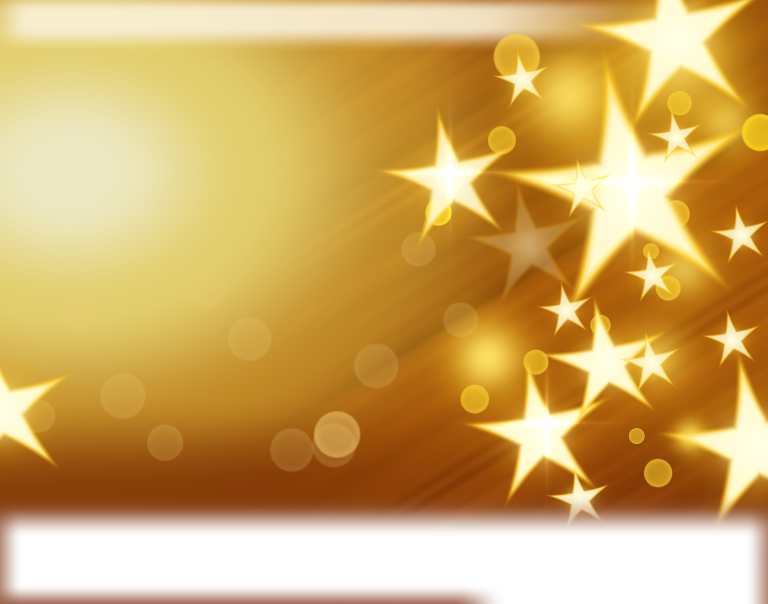
A Shadertoy shader for this background:

```glsl
// Golden festive backdrop: glowing stars and bokeh over warm light, with soft white bands.

const vec3 GOLD = vec3(1.0, 0.80, 0.10);
const vec3 IVORY = vec3(1.0, 0.98, 0.82);

float hash(float n) {
    return fract(sin(n * 127.1) * 43758.5453);
}

float noise(float x) {
    float f = fract(x);
    return mix(hash(floor(x)), hash(floor(x) + 1.0), f * f * (3.0 - 2.0 * f));
}

// Soft round light
void addGlow(inout vec3 col, vec2 p, vec2 centre, float radius, float strength) {
    vec2 d = (p - centre) / radius;
    float light = exp(-dot(d, d));
    col = mix(col, mix(GOLD, vec3(1.0, 0.9, 0.4), light), strength * light);
}

// Translucent disc with a slightly brighter rim
void addDisc(inout vec3 col, vec2 p, vec2 centre, float radius, vec3 tint, float alpha) {
    float d = length(p - centre) / radius;
    float fill = smoothstep(1.06, 0.94, d) * (0.8 + 0.2 * smoothstep(0.6, 0.95, d));
    col = mix(col, tint, fill * alpha);
}

// Five curved spikes, folded into one sector, with a bright heart and halo
void addStar(inout vec3 col, vec2 p, vec2 centre, float radius, float strength) {
    vec2 d = (p - centre) / radius + 1e-5;
    float r = length(d);
    float sector = radians(72.0);
    float angle = mod(atan(d.y, d.x) - radians(100.0) + 0.5 * sector, sector) - 0.5 * sector;
    vec2 q = r * vec2(cos(angle), abs(sin(angle)));
    float depth = 0.24 * pow(max(1.0 - q.x, 0.0), 1.5) - q.y;
    float shape = smoothstep(-0.035, 0.035, depth) * smoothstep(1.04, 0.7, q.x);
    col = mix(col, GOLD, 0.5 * strength * exp(-5.0 * r * r));
    vec3 ink = mix(GOLD, IVORY, smoothstep(0.0, 0.10, depth + 0.05 * (1.0 - r)));
    col = mix(col, ink, shape * strength);
    col = mix(col, vec3(1.0, 1.0, 0.9), strength * exp(-18.0 * r * r));
}

// Thin four-way flare
void addSparkle(inout vec3 col, vec2 p, vec2 centre, float size) {
    vec2 d = abs(p - centre) / size;
    float flare = exp(-40.0 * d.x - 3.5 * d.y) + exp(-40.0 * d.y - 3.5 * d.x);
    col += 0.6 * flare * IVORY;
}

// Cream light on the left falling to amber and brown
vec3 backdrop(vec2 p) {
    float d = length((p - vec2(0.09, 0.56)) / vec2(0.46, 0.34));
    vec3 col = mix(vec3(0.93, 0.91, 0.76), vec3(0.89, 0.81, 0.43), smoothstep(0.1, 0.52, d));
    col = mix(col, vec3(0.76, 0.54, 0.15), smoothstep(0.5, 1.0, d));
    col = mix(col, vec3(0.60, 0.31, 0.03), smoothstep(0.95, 1.4, d));
    col = mix(col, vec3(0.49, 0.20, 0.02), 0.75 * smoothstep(0.27, 0.15, p.y));
    // Slanted streaks
    float across = dot(p, vec2(-0.53, 0.85));
    float streak = noise(across * 42.0) * 0.6 + noise(across * 110.0) * 0.4;
    return col + vec3(0.20, 0.13, 0.03) * (streak - 0.4) * smoothstep(0.3, 0.65, p.x);
}

void mainImage(out vec4 fragColor, in vec2 fragCoord) {
    vec2 p = fragCoord / iResolution.x;
    p.y *= 0.784 * iResolution.x / iResolution.y; // height spans 0 to 0.784
    vec3 col = backdrop(p);

    // Upper band
    float top = smoothstep(0.715, 0.75, p.y) * smoothstep(0.795, 0.768, p.y);
    top *= smoothstep(-0.02, 0.04, p.x) * smoothstep(0.95, 0.60, p.x);
    col = mix(col, vec3(0.98, 0.95, 0.86), 0.9 * top);

    // Large glows
    addGlow(col, p, vec2(0.635, 0.320), 0.050, 0.95);
    addGlow(col, p, vec2(0.742, 0.660), 0.068, 0.90);
    addGlow(col, p, vec2(0.890, 0.435), 0.040, 0.70);
    addGlow(col, p, vec2(0.945, 0.625), 0.042, 0.70);
    addGlow(col, p, vec2(0.855, 0.320), 0.045, 0.60);
    addGlow(col, p, vec2(0.899, 0.217), 0.022, 0.90);
    addGlow(col, p, vec2(0.880, 0.700), 0.085, 0.70);

    // Scattered bokeh: pale on the left, yellow on the right
    for (float i = 0.0; i < 11.0; i++) {
        vec2 pale = vec2(0.05 + 0.055 * i, 0.17 + 0.42 * hash(i + 3.0));
        addDisc(col, p, pale, 0.020 + 0.012 * hash(i + 21.0), vec3(0.92, 0.80, 0.48), 0.22);
        vec2 bright = vec2(0.56 + 0.42 * hash(i + 40.0), 0.17 + 0.048 * i);
        addDisc(col, p, bright, 0.009 + 0.010 * hash(i + 60.0), vec3(1.0, 0.85, 0.18), 0.65);
    }
    addDisc(col, p, vec2(0.439, 0.220), 0.030, vec3(0.92, 0.77, 0.42), 0.60);
    addDisc(col, p, vec2(0.673, 0.710), 0.030, vec3(1.0, 0.84, 0.25), 0.70);
    addDisc(col, p, vec2(0.571, 0.508), 0.017, vec3(1.0, 0.88, 0.15), 0.90);
    addDisc(col, p, vec2(0.990, 0.612), 0.024, vec3(1.0, 0.86, 0.12), 0.85);

    // Main stars
    addStar(col, p, vec2(0.688, 0.465), 0.090, 0.25);
    addStar(col, p, vec2(0.818, 0.536), 0.190, 1.0);
    addStar(col, p, vec2(0.880, 0.734), 0.138, 1.0);
    addStar(col, p, vec2(0.586, 0.550), 0.100, 0.9);
    addStar(col, p, vec2(0.703, 0.220), 0.106, 1.0);
    addStar(col, p, vec2(0.789, 0.312), 0.092, 1.0);
    addStar(col, p, vec2(0.983, 0.204), 0.132, 1.0);
    addStar(col, p, vec2(0.000, 0.250), 0.110, 1.0);
    addStar(col, p, vec2(0.755, 0.135), 0.046, 0.95);

    // Small stars zigzag downward
    for (float i = 0.0; i < 8.0; i++) {
        float x = 0.651 + 0.3255 * fract(0.09 + 0.61 * i + 0.005 * i * i);
        float y = 0.680 - 0.0781 * i + 0.00365 * i * i;
        addStar(col, p, vec2(x, y), 0.040 + 0.008 * hash(i + 5.0), 0.85);
    }
    addDisc(col, p, vec2(0.586, 0.550), 0.017, vec3(1.0, 1.0, 0.88), 0.9);
    addSparkle(col, p, vec2(0.586, 0.560), 0.10);
    addSparkle(col, p, vec2(0.823, 0.548), 0.13);
    addSparkle(col, p, vec2(0.712, 0.235), 0.10);

    // Lower white band with a mauve fringe
    col = mix(col, vec3(0.62, 0.42, 0.35), 0.8 * smoothstep(0.145, 0.095, p.y));
    float low = mix(smoothstep(-0.006, 0.026, p.y), 1.0, smoothstep(0.59, 0.66, p.x));
    low *= smoothstep(0.130, 0.085, p.y);
    low *= smoothstep(-0.015, 0.03, p.x) * smoothstep(1.015, 0.97, p.x);
    col = mix(col, vec3(1.0), low);

    fragColor = vec4(clamp(col, 0.0, 1.0), 1.0);
}
```
